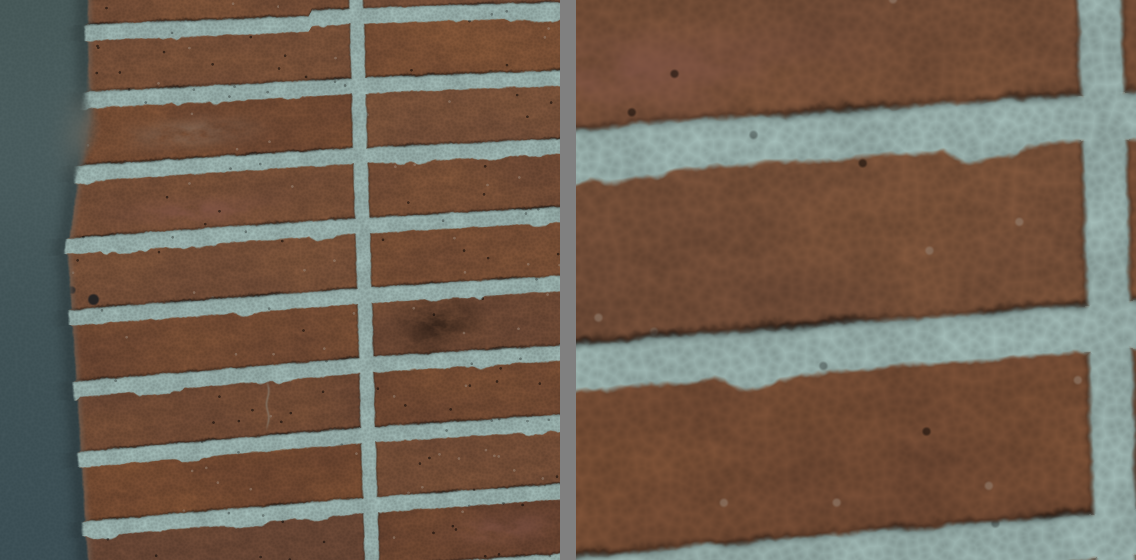
Left: the whole. Right: its middle third, enlarged.
Reproduce this texture procedurally as a three.js fragment shader.

```glsl
varying vec2 vUv;

float hash(vec2 p) {
  return fract(sin(dot(p, vec2(127.1, 311.7))) * 43758.5);
}

// Cellular noise: distance to the nearest point and that point's random id
vec2 cells(vec2 p) {
  vec2 nearest = vec2(9.0, 0.0);
  for (int y = -1; y <= 1; y++) {
    for (int x = -1; x <= 1; x++) {
      vec2 cell = floor(p) + vec2(float(x), float(y));
      vec2 point = cell + vec2(hash(cell), hash(cell + 47.3));
      float d = distance(p, point);
      if (d < nearest.x) nearest = vec2(d, hash(cell + 91.7));
    }
  }
  return nearest;
}

// Layered sines, about -1 to 1
float waves(vec2 p) {
  float sum = 0.0, amp = 0.5;
  for (int i = 0; i < 5; i++) {
    p = mat2(0.8, 0.6, -0.6, 0.8) * p * 1.8 + 1.7;
    sum += amp * sin(p.x + 1.6 * sin(p.y));
    amp *= 0.6;
  }
  return sum;
}

float bump(float x, float width) {
  return exp(-x * x / (width * width));
}

float smear(vec2 p, vec2 center, vec2 size) {
  vec2 d = (p - center) / size;
  d.y -= 0.3 * d.x;
  return exp(-dot(d, d)) * clamp(0.75 + 0.6 * waves(p * vec2(25.0, 50.0)), 0.0, 1.0);
}

void main() {
  vec2 p = vUv;
  float grain = cells(p * 170.0).x - 0.5;
  float ragged = 0.0015 * waves(p * 45.0) + 0.0015 * grain;

  // Tilted courses, fanning out slightly with height
  float joint = 0.664 - 0.028 * p.y;
  float side = step(joint, p.x);
  float slope = mix(0.086 - 0.05 * p.y * p.y, 0.07 - 0.04 * p.y * p.y, side);
  float level = (p.y - slope * (p.x - joint) - 0.0985) / 0.1247;
  level += 0.08 * step(6.5, level) * (1.0 - smoothstep(0.55, 0.558, p.x));
  float row = floor(level);
  float f = fract(level);
  vec2 id = vec2(side, row);

  // Signed distances to the mortar, with drips along its lower edge
  float drip = 0.007 * smoothstep(0.25, 0.9, waves(vec2(p.x * 13.0, row * 3.7)));
  float below = f * 0.1247 - 0.0135 + ragged;
  float above = (1.0 - f) * 0.1247 - 0.0135 - drip + ragged;
  float head = abs(p.x - joint) - 0.0125 + 0.7 * ragged;
  float brickMask = smoothstep(-0.0015, 0.0025, min(min(below, above), head));

  // Brick face
  float tone = 0.48 + 0.3 * waves(p * vec2(6.0, 13.0) + id * 5.3)
    + 0.45 * (hash(id + 3.1) - 0.5) + 0.5 * (p.y - 0.5);
  vec3 brick = mix(vec3(0.38, 0.24, 0.17), vec3(0.50, 0.32, 0.20), clamp(tone, 0.0, 1.0));
  brick = mix(brick, vec3(0.43, 0.32, 0.26), 0.4 * hash(id + 8.6));
  brick *= 1.0 + 0.13 * grain + 0.05 * waves(p * vec2(40.0, 70.0));

  // Pale rubbed streaks and a sooty patch
  float pale = smear(p, vec2(0.34, 0.762), vec2(0.09, 0.022));
  float pink = smear(p, vec2(0.35, 0.622), vec2(0.11, 0.022))
    + smear(p, vec2(0.90, 0.056), vec2(0.08, 0.022));
  brick = mix(brick, vec3(0.53, 0.45, 0.39), 0.6 * pale);
  brick = mix(brick, vec3(0.52, 0.34, 0.29), 0.65 * pink);
  brick *= 1.0 - 0.45 * smear(p, vec2(0.78, 0.42), vec2(0.06, 0.04));

  // Scattered pits and specks
  vec2 spot = cells(p * 36.0);
  float dot0 = 1.0 - smoothstep(0.05, 0.12, spot.x);
  brick *= 1.0 - 0.5 * dot0 * step(0.93, spot.y);
  brick = mix(brick, vec3(0.60, 0.53, 0.47), 0.5 * dot0 * step(spot.y, 0.07));

  // Hairline crack and drilled holes
  float crack = bump(p.x - 0.478 - 0.002 * sin(p.y * 130.0), 0.0022)
    * smoothstep(0.225, 0.25, p.y) * (1.0 - smoothstep(0.305, 0.325, p.y));
  brick = mix(brick, vec3(0.51, 0.46, 0.40), 0.65 * crack);
  float hole = min(distance(p, vec2(0.167, 0.465)) - 0.009,
    distance(p, vec2(0.128, 0.482)) - 0.006);
  brick = mix(vec3(0.15, 0.14, 0.14), brick, smoothstep(-0.002, 0.003, hole));

  // Mortar, with small dark pores
  vec3 mortar = vec3(0.575, 0.665, 0.65)
    * (1.0 + 0.15 * grain + 0.05 * waves(p * 35.0));
  mortar *= 1.0 - 0.3 * dot0 * step(0.85, spot.y);
  vec3 wall = mix(mortar, brick, brickMask);

  // Thin shadow where a brick rests on its bed, fainter beside the upright joint
  float shade = bump(below - 0.001, 0.0028) * smoothstep(-0.002, 0.004, head)
    * clamp(0.65 + 0.4 * waves(p * vec2(18.0, 9.0)), 0.15, 1.0);
  shade += 0.35 * bump(head - 0.001, 0.002) * step(0.0, min(below, above));
  wall *= 1.0 - 0.55 * min(shade, 1.0);

  // Smooth grey surface beside the wall
  vec3 grey = mix(vec3(0.235, 0.31, 0.335), vec3(0.275, 0.345, 0.345), p.y);
  grey += 0.025 * bump(p.y - 0.72, 0.22) + 0.025 * grain;
  float edge = 0.12 + max(0.065 * (0.55 - p.y), min(0.14 * (p.y - 0.55), 0.036));
  float gap = p.x - edge + 0.5 * ragged + 0.006 * (1.0 - brickMask);
  float haze = bump(p.y - 0.765, 0.055);
  grey *= 1.0 - 0.2 * bump(gap + 0.005, 0.018) * (1.0 - haze);
  grey = mix(grey, vec3(0.42, 0.40, 0.36), 0.45 * haze * bump(gap, 0.035));

  // Worn rim and the soft boundary
  wall = mix(wall, vec3(0.43, 0.38, 0.34), 0.5 * bump(gap - 0.002, 0.007) * brickMask);
  float blur = 0.003 + 0.022 * haze;
  gl_FragColor = vec4(mix(grey, wall, smoothstep(-blur, blur, gap - 0.4 * blur)), 1.0);
}
```
